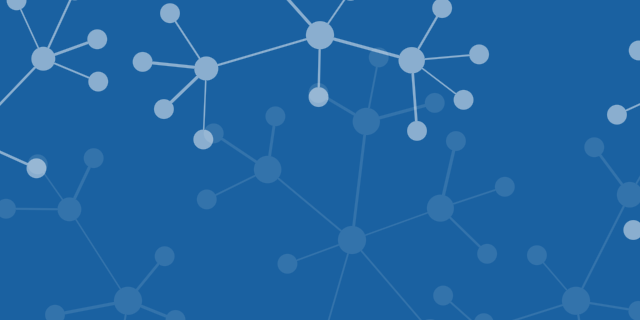
A Shadertoy shader for this background:

```glsl
// Two layers of branching molecules, discs joined by thin bonds, on flat blue.
// Each molecule is a ring of arms around a core; some arms end in a hub that
// fans out into leaves. Layers are distance fields laid over as translucent white.

#define BACKGROUND vec3(0.10, 0.38, 0.63)
#define FAINT_ALPHA 0.112
#define BRIGHT_ALPHA 0.49
#define HUB_RADIUS 0.044
#define LEAF_RADIUS 0.031
#define HUB_REACH vec2(0.29, 0.38)
#define LEAF_REACH vec2(0.16, 0.235)
#define BOND_HALF_WIDTH vec2(0.0024, 0.0052)
#define FAN_ANGLE 3.3
#define JITTER 0.22
#define TAU 6.2831853

float hash(vec2 p) {
    vec3 q = fract(p.xyx * 0.1031);
    q += dot(q, q.yzx + 33.33);
    return fract((q.x + q.y) * q.z);
}

// Random value between range.x and range.y
float pick(vec2 range, vec2 id) {
    return mix(range.x, range.y, hash(id));
}

vec2 direction(float angle) {
    return vec2(cos(angle), sin(angle));
}

float disc(vec2 p, vec2 centre, float radius) {
    return length(p - centre) - radius;
}

float bond(vec2 p, vec2 a, vec2 b, float halfWidth) {
    vec2 ab = b - a;
    float t = clamp(dot(p - a, ab) / dot(ab, ab), 0.0, 1.0);
    return length(p - a - ab * t) - halfWidth;
}

// Leaves spread evenly about a heading
float leafFan(vec2 p, vec2 hub, float heading, int leaves, vec2 id) {
    float d = 1e3;
    float stepAngle = FAN_ANGLE / float(leaves);
    for (int j = 0; j < leaves; j++) {
        vec2 leafId = id * 7.0 + vec2(float(j) * 3.0, 51.0);
        float offset = float(j) - 0.5 * float(leaves - 1);
        offset += JITTER * (hash(leafId) - 0.5);
        float reach = pick(LEAF_REACH, leafId + 11.0);
        vec2 tip = hub + reach * direction(heading + offset * stepAngle);
        d = min(d, bond(p, hub, tip, pick(BOND_HALF_WIDTH, leafId + 23.0)));
        d = min(d, disc(p, tip, LEAF_RADIUS));
    }
    return d;
}

// Bit i of hubMask makes arm i end in a hub instead of a leaf
float molecule(vec2 p, vec2 core, float turn, int arms, int hubMask, int leaves, float seed) {
    float d = disc(p, core, HUB_RADIUS);
    for (int i = 0; i < arms; i++) {
        vec2 id = vec2(seed, float(i) * 5.0 + 1.0);
        bool isHub = ((hubMask >> i) & 1) == 1;
        float jitter = JITTER * (hash(id) - 0.5);
        float angle = turn + TAU * (float(i) + jitter) / float(arms);
        float reach = pick(isHub ? HUB_REACH : LEAF_REACH, id + 37.0);
        float radius = isHub ? HUB_RADIUS * pick(vec2(0.84, 1.02), id + 41.0) : LEAF_RADIUS;
        vec2 tip = core + reach * direction(angle);
        d = min(d, bond(p, core, tip, pick(BOND_HALF_WIDTH, id + 43.0)));
        d = min(d, disc(p, tip, radius));
        if (isHub) d = min(d, leafFan(p, tip, angle, leaves, id));
    }
    return d;
}

// Low row: a large six-armed molecule between two smaller ones
float faintLayer(vec2 p) {
    float d = 1e3;
    for (int k = 0; k < 3; k++) {
        bool large = k == 1;
        vec2 core = vec2(0.40 + 0.70 * float(k), large ? 0.25 : 0.06);
        float turn = 0.80 - 0.50 * float(k);
        d = min(d, molecule(p, core, turn, large ? 6 : 5, large ? 55 : 10, 3, float(k) + 2.0));
    }
    return d;
}

// High row: one molecule at the top, its neighbours cut by the sides
float brightLayer(vec2 p) {
    vec3 heights = vec3(0.57, 0.89, 0.72);
    vec3 turns = vec3(3.35, -0.21, 1.13);
    float d = 1e3;
    for (int k = 0; k < 3; k++) {
        vec2 core = vec2(1.10 * float(k) - 0.10, heights[k]);
        d = min(d, molecule(p, core, turns[k], 5, 9, 4, float(k) + 19.0));
    }
    return d;
}

void mainImage(out vec4 fragColor, in vec2 fragCoord) {
    vec2 p = fragCoord / iResolution.y;
    float edge = 1.2 / iResolution.y;
    float faint = clamp(0.5 - faintLayer(p) / edge, 0.0, 1.0);
    float bright = clamp(0.5 - brightLayer(p) / edge, 0.0, 1.0);
    vec3 color = mix(BACKGROUND, vec3(1.0), FAINT_ALPHA * faint);
    color = mix(color, vec3(1.0), BRIGHT_ALPHA * bright);
    fragColor = vec4(color, 1.0);
}
```
